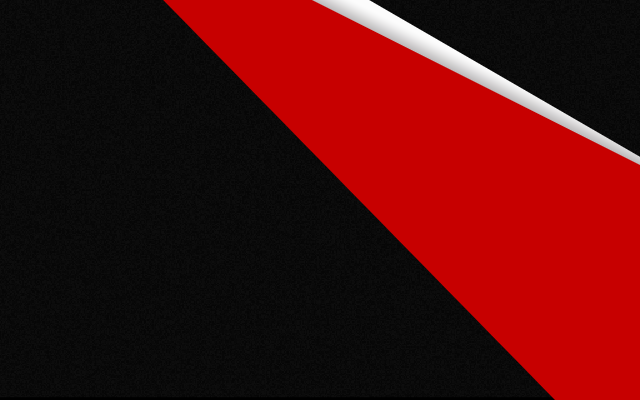
A Shadertoy shader for this background:

```glsl
const vec3 BLACK = vec3(0.038);
const vec3 RED = vec3(0.78, 0.0, 0.0);
const vec3 WHITE = vec3(0.99);
const vec3 SHADOW = vec3(0.70, 0.69, 0.695);

// Edge end points, in units of the canvas height
const vec2 RED_TOP = vec2(0.408, 1.0);
const vec2 RED_BOTTOM = vec2(1.3875, 0.0);
const vec2 FOLD_TOP = vec2(0.780, 1.0);
const vec2 FOLD_RIGHT = vec2(1.6, 0.5875);
const vec2 STRIPE_TOP = vec2(0.923, 1.0);
const vec2 STRIPE_RIGHT = vec2(1.6, 0.608);

const float SHADOW_WIDTH = 0.048;
const float GRAIN_ROWS = 320.0;
const float GRAIN_AMOUNT = 0.032;
const float BASE_LINE = 0.007;

float hash(vec2 cell) {
    vec3 q = fract(cell.xyx * 0.1031);
    q += dot(q, q.yzx + 33.33);
    return fract((q.x + q.y) * q.z);
}

// Signed distance to the line a-b, positive on its left
float lineDistance(vec2 p, vec2 a, vec2 b) {
    vec2 d = normalize(b - a);
    return dot(p - a, vec2(-d.y, d.x));
}

float coverage(float dist) {
    return clamp(dist * iResolution.y + 0.5, 0.0, 1.0);
}

void mainImage(out vec4 fragColor, in vec2 fragCoord) {
    vec2 p = fragCoord / iResolution.y;

    // Grainy black ground with a darker line along its base
    float grain = hash(floor(p * GRAIN_ROWS)) - 0.5;
    vec3 ground = BLACK + GRAIN_AMOUNT * grain;
    ground *= coverage(p.y - BASE_LINE);

    // Signed distances to the three diagonals
    float redEdge = lineDistance(p, RED_TOP, RED_BOTTOM);
    float foldEdge = lineDistance(p, FOLD_TOP, FOLD_RIGHT);
    float stripeEdge = lineDistance(p, STRIPE_TOP, STRIPE_RIGHT);

    // White stripe, shaded towards the red sheet
    float light = smoothstep(-0.3 * SHADOW_WIDTH, SHADOW_WIDTH, foldEdge);
    vec3 stripe = mix(SHADOW, WHITE, light);

    // Layers from back to front
    vec3 color = mix(ground, RED, coverage(redEdge));
    color = mix(color, stripe, coverage(foldEdge));
    color = mix(color, ground, coverage(stripeEdge));
    fragColor = vec4(color, 1.0);
}
```
